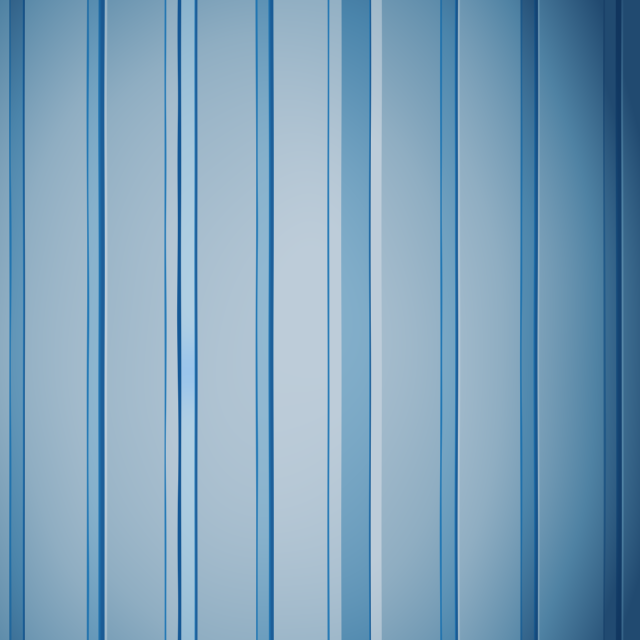
Write a Shadertoy shader that draws this pattern.

```glsl
const int GROUPS = 8;

// Stripe groups, left to right, in canvas widths
const float LEFT[8]  = float[8](.0150, .1360, .2570, .4000, .5120, .6880, .8130, .9430);
const float RIGHT[8] = float[8](.0390, .1635, .3085, .4275, .5795, .7155, .8400, .9710);
const float BAR[8]   = float[8](.0030, .0095, .0045, .0075, .0026, .0045, .0060, .0085);
const float GLINT[8] = float[8](.0, .0040, .0, .0, .0170, .0032, .0026, .0030);
const float INSET[8] = float[8](.0, .0, .0260, .0, .0215, .0, .0, .0);
const float CORE[8]  = float[8](.0, .0, .0052, .0, .0, .0, .0, .0);

// Tone offsets of each band and of the panel to its right
const float BAND_TONE[8]  = float[8](-.22, -.12, .06, -.24, -.35, -.25, -.23, -.10);
const float PANEL_TONE[8] = float[8](.0, -.06, -.07, .01, -.14, -.02, .0, .0);

const vec3 DEEP  = vec3(.13, .29, .44);
const vec3 STEEL = vec3(.31, .51, .64);
const vec3 MIST  = vec3(.56, .68, .76);
const vec3 PALE  = vec3(.74, .80, .85);
const vec3 NAVY  = vec3(.06, .20, .36);
const vec3 AZURE = vec3(.10, .45, .70);
const vec3 COBALT = vec3(.08, .34, .58);
const vec3 GLOW  = vec3(.58, .76, .93);

const vec2 LIGHT_CENTER = vec2(.47, .46);
const vec3 FALLOFF = vec3(1.6, 3.1, 1.1);   // left, right, vertical
const float EDGE_LINE = .0027;
const float WAVER = .0014;
const float MOTTLE = .035;

vec2 hashGradient(vec2 cell) {
    float h = fract(sin(dot(cell, vec2(127.1, 311.7))) * 43758.5);
    return vec2(cos(6.2832 * h), sin(6.2832 * h));
}

float gradientNoise(vec2 p) {
    vec2 i = floor(p), f = fract(p);
    vec2 u = f * f * f * (f * (f * 6. - 15.) + 10.);
    vec2 e = vec2(1, 0);
    float low = mix(dot(hashGradient(i), f),
                    dot(hashGradient(i + e.xy), f - e.xy), u.x);
    float high = mix(dot(hashGradient(i + e.yx), f - e.yx),
                     dot(hashGradient(i + e.xx), f - e.xx), u.x);
    return mix(low, high, u.y);
}

vec3 toneColor(float tone) {
    float t = clamp(tone, 0., 1.) * 3.;
    vec3 c = mix(DEEP, STEEL, clamp(t, 0., 1.));
    c = mix(c, MIST, clamp(t - 1., 0., 1.));
    return mix(c, PALE, clamp(t - 2., 0., 1.));
}

// Antialiased coverage of the span from a to b
float span(float x, float a, float b, float pixel) {
    float covered = min(x + .5 * pixel, b) - max(x - .5 * pixel, a);
    return clamp(covered / pixel, 0., 1.);
}

void mainImage(out vec4 fragColor, in vec2 fragCoord) {
    vec2 uv = fragCoord / iResolution.xy;
    float pixel = 1.3 / iResolution.x;

    // Off-center light with a steeper fall to the right
    vec2 d = uv - LIGHT_CENTER;
    float light = 1. - (d.x < 0. ? FALLOFF.x : FALLOFF.y) * d.x * d.x
                     - FALLOFF.z * d.y * d.y;
    light += MOTTLE * gradientNoise(uv * vec2(5., 3.));

    // Flat panels between the groups
    float panel = 0.;
    for (int i = 0; i < GROUPS; i++)
        panel = mix(panel, PANEL_TONE[i], smoothstep(-pixel, pixel, uv.x - RIGHT[i]));
    vec3 color = toneColor(light + panel);

    // Line inks dim with the light
    float lit = smoothstep(-.1, .75, light);
    vec3 lineInk = mix(NAVY, AZURE, lit);
    vec3 barInk = mix(NAVY, COBALT, lit);

    for (int i = 0; i < GROUPS; i++) {
        float seed = float(i) * 7.3;
        float x = uv.x + WAVER * gradientNoise(vec2(seed + .5, uv.y * 3.));
        float wear = 1. + .5 * gradientNoise(vec2(seed + 3.4, uv.y * 5.));
        float left = LEFT[i], right = RIGHT[i], split = left + INSET[i];

        // Band with an optional pale inset
        vec3 band = toneColor(light + BAND_TONE[i]);
        band = mix(band, band * vec3(.94, 1.02, 1.05), lit);
        color = mix(color, band, span(x, left, right, pixel));
        color = mix(color, toneColor(light + .03), span(x, left, split, pixel));

        // Soft glow beside a core line
        float glow = exp(-pow((uv.y - .42) / .055, 2.)) * step(.001, CORE[i]);
        color = mix(color, GLOW, .75 * glow * span(x, split, right, pixel));

        // Highlight past the right edge
        color = mix(color, toneColor(light + .16), span(x, right, right + GLINT[i], pixel));

        // Edge line, core line and right bar
        float edge = span(x, left, left + EDGE_LINE * wear, pixel);
        color = mix(color, lineInk, edge * mix(.45, .9, lit));
        color = mix(color, barInk, span(x, split - CORE[i] * wear, split, pixel));
        float across = clamp((x - right + BAR[i]) / BAR[i], 0., 1.);
        vec3 bar = mix(lineInk, barInk, smoothstep(.0, .6, across));
        color = mix(color, bar, .92 * span(x, right - BAR[i], right, pixel));
    }

    fragColor = vec4(color, 1.);
}
```
